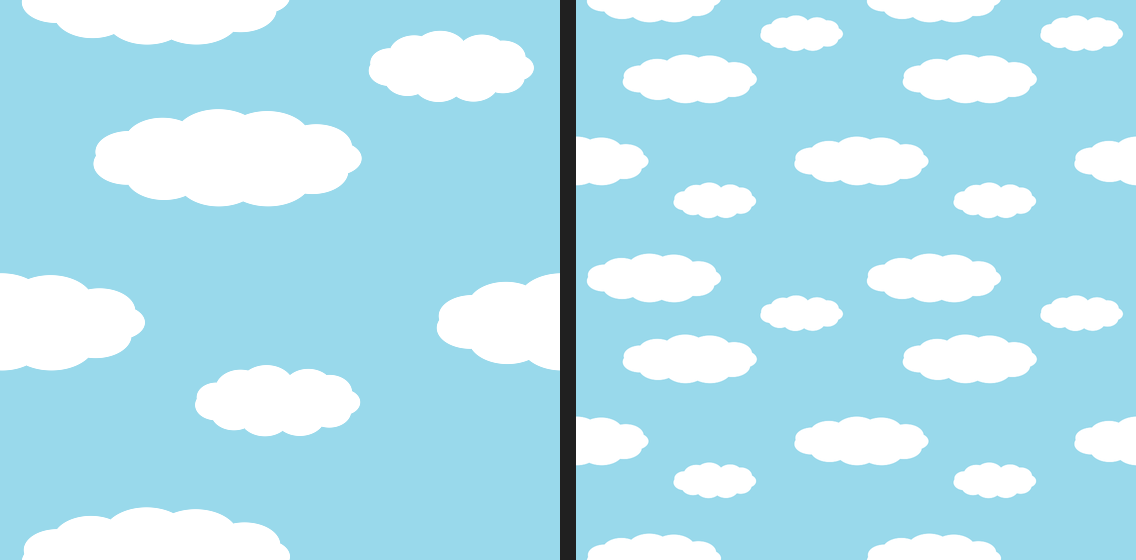
Left: one tile. Right: repeated 2 by 2.
A three.js fragment shader for this pattern:

```glsl
// Flat white clouds on a pale blue sky, in two sizes.
// Each cloud is a union of flattened ellipses set round an oval core;
// wrapped offsets from each cloud centre make the sky tile.
varying vec2 vUv;

const float TAU = 6.2831853;
const int LOBES = 11;
const vec3 SKY = vec3(0.60, 0.85, 0.92);
const vec3 CLOUD = vec3(1.0);
const float EDGE = 0.0009;

float hash(float n) {
  return fract(sin(n * 12.9898) * 43758.547);
}

// Shortest offset from a centre on the repeating canvas
vec2 wrapOffset(vec2 uv, vec2 centre) {
  return fract(uv - centre + 0.5) - 0.5;
}

// Approximate signed distance to an axis-aligned ellipse
float ellipse(vec2 p, vec2 radius) {
  float k = max(length(p / radius), 0.001);
  float g = max(length(p / (radius * radius)), 0.001);
  return k * (k - 1.0) / g;
}

// Puffy cloud: small lobes at both ends, broad ones above and below
float cloud(vec2 p, vec2 halfSize, float seed) {
  float d = ellipse(p, halfSize * vec2(0.80, 0.60));
  for (int i = 0; i < LOBES; i++) {
    float n = float(i);
    float jitter = 0.3 * (hash(n + seed) - 0.5);
    float angle = TAU * (n + jitter) / float(LOBES);
    vec2 centre = vec2(0.78, 0.42) * vec2(cos(angle), sin(angle));
    vec2 radius = mix(vec2(0.22, 0.36), vec2(0.32, 0.55), abs(sin(angle)));
    radius *= 0.95 + 0.1 * hash(n * 1.7 + seed + 31.0);
    d = min(d, ellipse(p - centre * halfSize, radius * halfSize));
  }
  return d;
}

void main() {
  float d = 1.0;

  // Three large clouds, stepping down and across the tile
  for (int i = 0; i < 3; i++) {
    float n = float(i);
    vec2 centre = vec2(0.408, 0.717) + n * vec2(-0.387, -0.293)
                + 0.5 * n * (n - 1.0) * vec2(-0.354, -0.125);
    d = min(d, cloud(wrapOffset(vUv, centre), vec2(0.240, 0.090), 3.0));
  }

  // Two small clouds in the gaps
  for (int i = 0; i < 2; i++) {
    vec2 centre = vec2(0.807, 0.880) + float(i) * vec2(-0.310, -0.597);
    d = min(d, cloud(wrapOffset(vUv, centre), vec2(0.147, 0.066), 17.0));
  }

  float cover = 1.0 - smoothstep(-EDGE, EDGE, d);
  gl_FragColor = vec4(mix(SKY, CLOUD, cover), 1.0);
}
```
